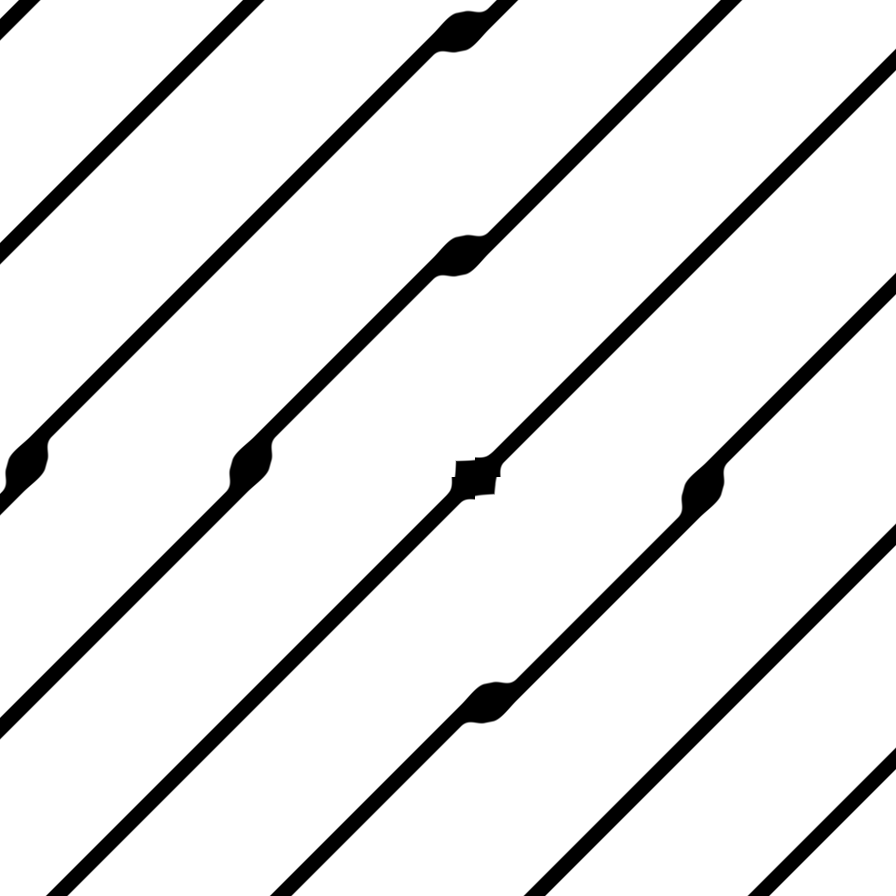
Write a three.js fragment shader that draws this pattern.

```glsl
varying vec2 vUv;

float boxDistance(vec2 p, vec2 halfSize) {
  vec2 d = abs(p) - halfSize;
  return max(d.x, d.y);
}

float smoothUnion(float a, float b, float radius) {
  float h = max(radius - abs(a - b), 0.0) / radius;
  return min(a, b) - 0.25 * h * h * radius;
}

void main() {
  // Measured from the top left, so the stripes follow x + y
  vec2 p = vec2(vUv.x, 1.0 - vUv.y);
  vec2 center = vec2(0.53, 0.5326);

  // Seams between the four panels, offset in a pinwheel
  vec2 side = step(center.yx, p.yx) * 2.0 - 1.0;
  vec2 seam = center + vec2(0.0156, 0.0143) * side;
  vec2 across = (p - seam) / 0.031;

  // Each seam crossed slides the stripes sideways
  float slide = dot(smoothstep(-1.0, 1.0, across), vec2(0.0332, 0.03));
  float along = p.x + p.y - 0.0332 - slide;
  float offset = 0.25 * abs(fract(along / 0.25 + 0.5) - 0.5);

  // Stripes swell into knots where they step over a seam
  vec2 swell = 1.0 - smoothstep(0.15, 1.0, abs(across));
  float halfWidth = 0.012 + 0.0098 * max(swell.x, swell.y);
  float stripe = (offset - halfWidth) * 0.7071;

  // Square knot where the seams meet
  float knot = boxDistance(p - center, vec2(0.0208, 0.0178));
  float shape = smoothUnion(stripe, knot, 0.012);

  gl_FragColor = vec4(vec3(smoothstep(-0.001, 0.001, shape)), 1.0);
}
```
